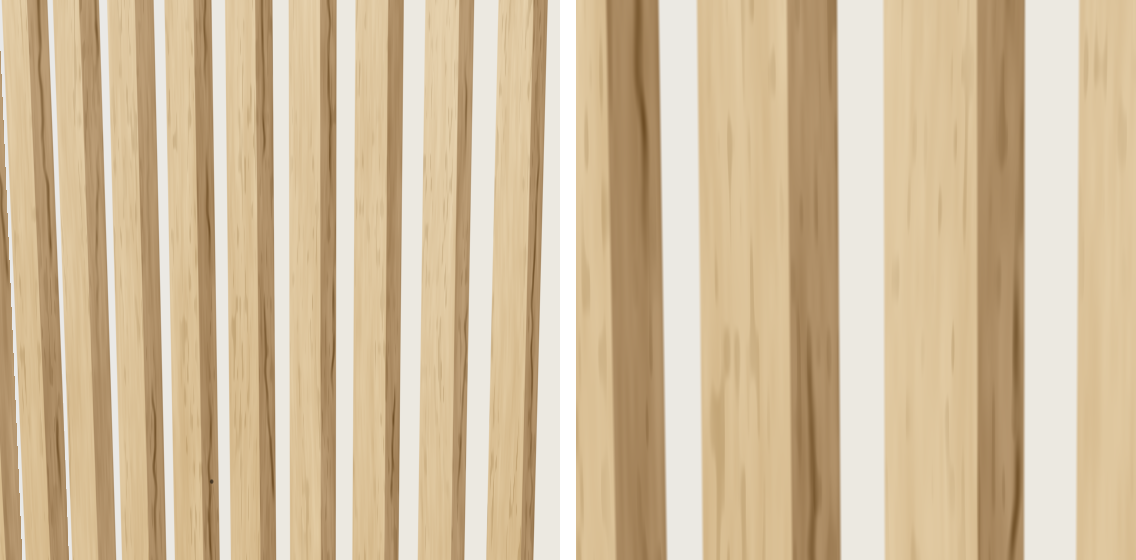
Left, the full canvas; right, a detail of the centre.
This texture is drawn by a WebGL 1 fragment shader. Its source:

```glsl
precision highp float;

uniform vec2 u_resolution;

#define SLATS 9
#define PITCH 0.0885
#define PITCH_GROWTH 0.0028
#define GRAIN 0.055
#define PORES 0.075
#define STREAKS 0.17
#define FRONT_LIGHT vec3(0.890, 0.805, 0.660)
#define FRONT_DEEP vec3(0.835, 0.720, 0.535)
#define SIDE_LIGHT vec3(0.720, 0.600, 0.445)
#define SIDE_DEEP vec3(0.645, 0.515, 0.355)
#define WALL_WARM vec3(0.925, 0.912, 0.882)
#define WALL_COOL vec3(0.915, 0.912, 0.908)

float hash(vec2 p) {
  vec3 q = fract(p.xyx * 0.1031);
  q += dot(q, q.yzx + 33.33);
  return fract((q.x + q.y) * q.z);
}

float noise(vec2 p) {
  vec2 cell = floor(p);
  vec2 f = fract(p);
  f = f * f * (3.0 - 2.0 * f);
  float low = mix(hash(cell), hash(cell + vec2(1.0, 0.0)), f.x);
  float high = mix(hash(cell + vec2(0.0, 1.0)), hash(cell + 1.0), f.x);
  return mix(low, high, f.y);
}

// Long fibres along y, centred on zero
float fibres(vec2 p) {
  return 0.45 * noise(p * vec2(70.0, 3.0)) + 0.35 * noise(p * vec2(190.0, 7.0))
       + 0.30 * noise(p * vec2(400.0, 20.0)) - 0.55;
}

// Short dark dashes, gathered in bands
float pores(vec2 p) {
  float dash = smoothstep(0.62, 0.90, noise(p * vec2(330.0, 24.0)));
  return dash * smoothstep(0.30, 0.75, noise(p * vec2(60.0, 2.5) + 9.0));
}

// One wandering dark vein; t runs across the side face from 0 to 1
float vein(float t, float y, float seed) {
  float centre = 0.25 + 0.65 * noise(vec2(y * 2.2, seed));
  centre += 0.14 * (noise(vec2(y * 24.0, seed + 5.0)) - 0.5);
  float strength = smoothstep(0.40, 0.75, noise(vec2(y * 5.0, seed + 11.0)));
  return strength * smoothstep(0.13, 0.0, abs(t - centre));
}

void main() {
  vec2 p = gl_FragCoord.xy / u_resolution;
  float soft = max(0.0012, 0.8 / u_resolution.x);
  float down = 1.0 - p.y;

  // Find the slat here: spacing widens to the right, tilt fans out
  float u = -1.0, front = 0.05, side = 0.03, id = 0.0;
  for (int i = -1; i < SLATS; i++) {
    float k = float(i);
    float left = 0.003 + PITCH * k + PITCH_GROWTH * k * k + (0.043 - 0.0081 * k) * down;
    float frontWidth = 0.0450 + 0.0022 * k - 0.001 * down;
    float sideWidth = 0.0365 - 0.0014 * k - 0.003 * down;
    float x = p.x - left;
    if (x > -0.006 && x < frontWidth + sideWidth + 0.006) {
      u = x;
      front = frontWidth;
      side = sideWidth;
      id = k;
    }
  }

  // Pale wall, cooler on the left
  vec3 color = mix(WALL_COOL, WALL_WARM, smoothstep(0.0, 0.6, p.x));

  // Grain follows the slat, with a gentle bend
  float seed = id * 17.0 + 40.0;
  float tone = hash(vec2(seed, 3.0)) - 0.5;
  float bend = 0.012 * noise(vec2(p.y * 2.5, seed));
  vec2 wood = vec2(u + bend + seed, p.y + seed * 0.37);
  float grain = fibres(wood);
  float pore = pores(wood);

  // Lit front face, paler toward the top right
  float light = 0.18 + 0.55 * p.y + 0.20 * p.x + 0.25 * tone + 0.5 * grain;
  vec3 frontColor = mix(FRONT_DEEP, FRONT_LIGHT, clamp(light, 0.0, 1.0));
  frontColor += GRAIN * grain * vec3(0.8, 1.0, 1.1);
  frontColor -= PORES * pore * vec3(0.9, 1.0, 1.1);

  // Shaded side face with veins and a darker far edge
  float t = (u - front) / side;
  float shade = 0.52 + 0.5 * tone + 0.30 * (p.y - 0.5) + 1.1 * grain;
  vec3 sideColor = mix(SIDE_DEEP, SIDE_LIGHT, clamp(shade, 0.0, 1.0));
  sideColor += GRAIN * grain;
  sideColor -= PORES * 0.8 * pore;
  sideColor -= STREAKS * vein(t, p.y, seed) * (0.55 + 0.9 * noise(wood * vec2(300.0, 30.0)));
  sideColor -= 0.04 * smoothstep(0.88, 1.0, t);

  // Small knot low on one side face
  float knot = length((p - vec2(0.378, 0.140)) * vec2(1.0, 0.8));
  sideColor *= 1.0 - 0.55 * smoothstep(0.0045, 0.0015, knot);

  vec3 slat = mix(frontColor, sideColor, smoothstep(-soft, soft, u - front));
  float cover = smoothstep(-soft, soft, u) * smoothstep(-soft, soft, front + side - u);
  gl_FragColor = vec4(mix(color, slat, cover), 1.0);
}
```
